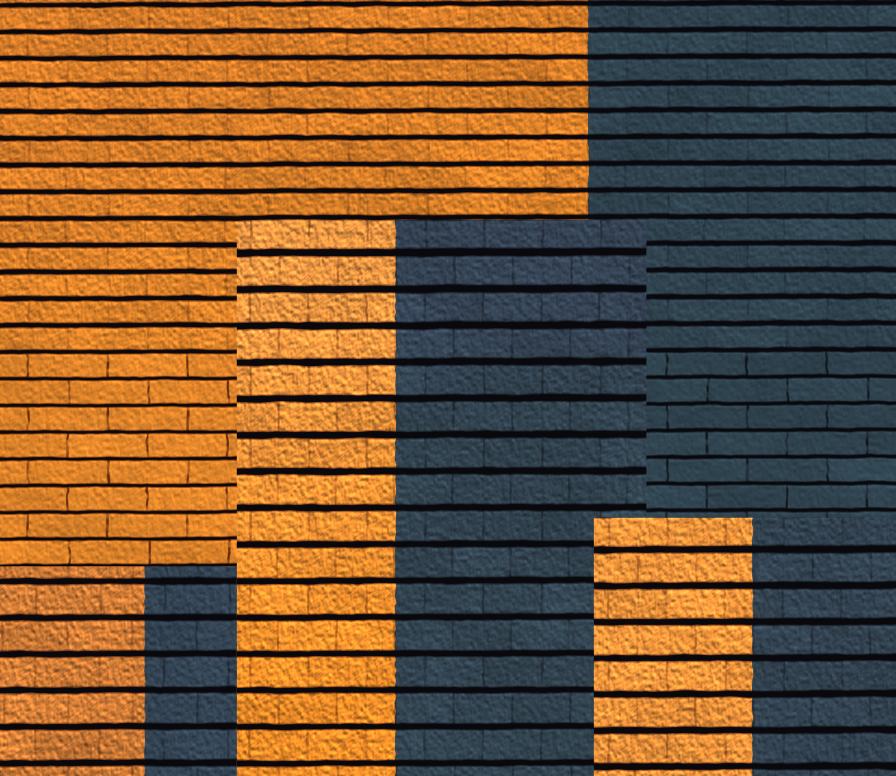
This texture is drawn by a WebGL 2 fragment shader. Its source:

```glsl
#version 300 es
precision highp float;
// Painted brick wall: orange and slate blocks of stucco courses with dark joints.

#define ASPECT 0.8646      // wall height in units of its width
#define TILT 0.0030        // courses rise slightly to the right
#define WOBBLE 0.0011      // unevenness of the course lines
#define GRAIN_FREQ 230.0   // stucco bumps across the width
#define GRAIN_ORANGE 0.34
#define GRAIN_SLATE 0.26
#define BRICK_VARIATION 0.09
#define SHADOW vec3(0.035, 0.035, 0.05)
#define RUST vec3(0.24, 0.07, 0.02)
#define SLATE vec3(0.195, 0.262, 0.310)

uniform vec2 u_resolution;
out vec4 fragColor;

float hash(vec2 p) {
  vec3 q = fract(p.xyx * vec3(0.1031, 0.1030, 0.0973));
  q += dot(q, q.yzx + 33.33);
  return fract((q.x + q.y) * q.z);
}

float noise(vec2 p) {
  vec2 i = floor(p), f = fract(p);
  f = f * f * (3.0 - 2.0 * f);
  return mix(mix(hash(i), hash(i + vec2(1, 0)), f.x),
             mix(hash(i + vec2(0, 1)), hash(i + vec2(1, 1)), f.x), f.y);
}

// Stucco height field: broad bumps plus fine grit.
float stucco(vec2 p) {
  return 0.65 * noise(p) + 0.35 * noise(p * 2.1 + 17.0);
}

// Smooth coverage of the side where d is negative.
float inside(float d) {
  float aa = 0.7 / u_resolution.x;
  return 1.0 - smoothstep(-aa, aa, d);
}

// Box given by its left, top, right and bottom edges.
float box(vec2 p, vec4 e) {
  vec2 d = max(e.xy - p, p - e.zw);
  return inside(max(d.x, d.y));
}

// course: first line, row height, line half width, joint strength
// bricks: length, shift; split: where orange turns to slate
vec3 wall(vec2 p, vec4 course, vec2 bricks, float split, vec3 orange, vec3 slate, float rough) {
  // Paint with a slightly ragged boundary
  float ragged = (noise(p * 170.0) - 0.5) * 0.0022;
  float paint = inside(p.x - split + ragged);
  vec3 color = mix(slate, orange, paint);

  // Rows and staggered bricks
  float y = p.y + TILT * p.x + WOBBLE * (noise(p * vec2(38.0, 9.0)) - 0.5)
          + 0.0007 * (noise(p * 140.0) - 0.5);
  float r = (y - course.x) / course.y;
  float row = floor(r);
  float x = (p.x - bricks.y) / bricks.x + 0.5 * mod(row, 2.0)
          + 0.06 * (hash(vec2(row + 40.0, 3.0)) - 0.5)
          + 0.025 * (noise(p * 130.0) - 0.5);
  float tone = hash(vec2(floor(x) + 60.0, row + 60.0));
  color *= 1.0 + BRICK_VARIATION * (tone - 0.5);

  // Relief lit from above
  vec2 g = p * GRAIN_FREQ;
  float relief = stucco(g) - stucco(g + vec2(0.35, -0.75));
  float mottle = noise(p * vec2(13.0, 19.0)) + noise(p * 47.0) - 1.0;
  color *= 1.0 + rough * relief * mix(GRAIN_SLATE, GRAIN_ORANGE, paint) * 1.6
         + 0.07 * mottle;

  // Vertical joints, broken up by the stucco
  float joint = abs(fract(x + 0.5) - 0.5) * bricks.x;
  float worn = smoothstep(0.2, 0.7, noise(p * vec2(90.0, 150.0) + 5.0));
  float seam = (1.0 - smoothstep(0.0004, 0.0022, joint)) * course.w * mix(0.45, 1.0, worn);
  color = mix(color, mix(SHADOW, RUST, paint), seam);

  // Course lines: soft rusty flank, black core, faint lip below
  float signedLine = (fract(r + 0.5) - 0.5) * course.y;
  float line = abs(signedLine);
  float width = course.z * (0.88 + 0.3 * noise(p * vec2(55.0, 8.0)));
  float flank = 1.0 - smoothstep(width * 0.6, width + 0.0021, line);
  float lip = smoothstep(width, width + 0.002, signedLine)
            * (1.0 - smoothstep(width + 0.002, width + 0.005, signedLine));
  color *= 1.0 + 0.08 * lip;
  color = mix(color, mix(SHADOW, RUST, paint), flank * 0.85);
  return mix(color, SHADOW, inside(line - width * 0.82));
}

void main() {
  vec2 uv = gl_FragCoord.xy / u_resolution;
  vec2 p = vec2(uv.x, (1.0 - uv.y) * ASPECT);

  // Fine-coursed back wall, with thinner lines and clearer bricks lower down
  float low = smoothstep(0.382, 0.402, p.y);
  float split = mix(0.6563, 0.30, step(0.2448, p.y));
  vec3 amber = mix(vec3(0.82, 0.475, 0.16), vec3(0.86, 0.51, 0.165),
                   smoothstep(0.0, 0.5, p.y + 0.3 * p.x));
  vec4 fineCourse = vec4(0.0056, 0.02975, mix(0.0026, 0.0015, low), mix(0.25, 0.75, low));
  vec3 color = wall(p, fineCourse, vec2(0.0892, 0.0755), split,
                    amber, SLATE * vec3(0.95, 1.0, 0.99), mix(0.85, 0.6, low));

  // Tall central panel
  float depth = smoothstep(0.25, 0.82, p.y);
  vec3 bright = mix(vec3(0.91, 0.58, 0.26), vec3(0.93, 0.55, 0.16), depth);
  vec3 cool = mix(SLATE * vec3(1.06, 1.0, 1.06), SLATE, smoothstep(0.36, 0.46, p.y));
  vec4 tallCourse = vec4(0.2826, 0.04063, mix(0.0044, 0.0033, depth), 0.36);
  vec3 tall = wall(p, tallCourse, vec2(0.0651, 0.3763), 0.4414, bright, cool, 1.15);
  color = mix(color, tall, box(p, vec4(0.2643, 0.2448, 0.7214, 2.0)));

  // Lower left panel
  vec3 left = wall(p, vec4(0.6478, 0.0405, 0.0036, 0.33), vec2(0.0720, 0.0391), 0.1615,
                   vec3(0.80, 0.475, 0.21), SLATE * vec3(1.02, 1.0, 1.04), 1.1);
  color = mix(color, left, box(p, vec4(-1.0, 0.6310, 0.2643, 2.0)));

  // Lower right panel
  vec3 right = wall(p, vec4(0.6145, 0.0403, 0.0039, 0.33), vec2(0.0651, 0.7109), 0.8398,
                    vec3(0.92, 0.57, 0.23), SLATE * vec3(1.0, 0.98, 1.0), 1.15);
  color = mix(color, right, box(p, vec4(0.6628, 0.5768, 2.0, 2.0)));

  fragColor = vec4(clamp(color, 0.0, 1.0), 1.0);
}
```
